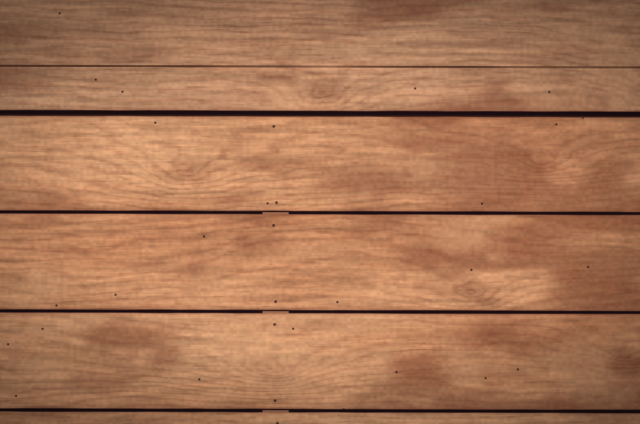
This texture is drawn by a WebGL 2 fragment shader. Its source:

```glsl
#version 300 es
precision highp float;
// Weathered horizontal wooden planks with dark gaps, knots, stains and nail holes.
uniform vec2 u_resolution;
out vec4 fragColor;

// Layout, in units of the canvas height
const float FIRST_GAP = 0.0314;
const float PITCH = 0.2335;
const float LAST_GAP = 3.0;
const float GAP_HALF = 0.0036;
const float WIDE_GAP_HALF = 0.0064;
const float TILT = 0.0026;
const float SEAM_Y = 0.843;
const float NAIL_X = 0.65;
const float JOIST_HALF = 0.031;
const float RINGS = 42.0;
const float VIGNETTE = 0.42;

const vec3 PALE = vec3(0.87, 0.65, 0.48);
const vec3 TAN = vec3(0.77, 0.52, 0.365);
const vec3 RUSSET = vec3(0.47, 0.26, 0.18);
const vec3 DUSTY = vec3(0.74, 0.56, 0.44);
const vec3 JOIST = vec3(0.62, 0.42, 0.32);
const vec3 GAP = vec3(0.10, 0.05, 0.065);

float hash(vec2 p) {
  vec3 a = fract(vec3(p.xyx) * 0.1031);
  a += dot(a, a.yzx + 33.33);
  return fract((a.x + a.y) * a.z);
}

float noise(vec2 p) {
  vec2 i = floor(p), f = fract(p);
  f = f * f * (3.0 - 2.0 * f);
  return mix(mix(hash(i), hash(i + vec2(1, 0)), f.x),
             mix(hash(i + vec2(0, 1)), hash(i + vec2(1, 1)), f.x), f.y);
}

float fbm(vec2 p) {
  float sum = 0.0, amp = 0.5;
  for (int i = 0; i < 5; i++) {
    sum += amp * noise(p);
    p = p * 2.03 + 17.1;
    amp *= 0.5;
  }
  return sum;
}

// Growth line height, bent into loops around two knots per plank
float growthField(vec2 p, vec2 q, float plank, out float core) {
  float field = p.y * RINGS + (fbm(q * vec2(1.6, 7.0)) - 0.5) * 7.0;
  core = 0.0;
  for (int j = 0; j < 2; j++) {
    float side = float(j);
    float along = 0.5 + 0.25 * sin(2.2 * plank - 0.3) + 0.55 * side;
    float across = 0.3 + 0.12 * cos(3.0 * plank) + 0.12 * side;
    vec2 d = p - vec2(along * 1.506, FIRST_GAP + (plank + across) * PITCH);
    d += 0.012 * (vec2(noise(q * 24.0), noise(q * 24.0 + 9.0)) - 0.5);
    float r = length(d * vec2(10.0, 20.0));
    field += 5.0 * exp(-r);
    core += exp(-r * r * 3.0);
  }
  return field;
}

float disc(vec2 d, float radius, float px) {
  return 1.0 - smoothstep(radius - px, radius + px, length(d));
}

void main() {
  float px = 1.0 / u_resolution.y;
  vec2 p = gl_FragCoord.xy * px;
  vec2 uv = gl_FragCoord.xy / u_resolution;
  p.y += TILT * (p.x - 0.75);

  float row = (p.y - FIRST_GAP) / PITCH;
  float plank = min(floor(row), LAST_GAP);
  float gapId = clamp(round(row), 0.0, LAST_GAP);
  float top = step(LAST_GAP, plank);
  vec2 q = p + vec2(plank * 7.3 + 20.0, plank * 3.7 + 10.0);

  // Wood grain: broad tone, rings, long fibres and short pores
  float core;
  float field = growthField(p, q, plank, core);
  float ring = pow(0.5 + 0.5 * sin(6.2832 * field), 2.5);
  float fibre = fbm(q * vec2(9.0, 110.0));
  float pores = smoothstep(0.62, 0.9, noise(q * vec2(32.0, 170.0)));
  float right = smoothstep(0.7, 1.5, p.x);
  float broad = fbm(q * vec2(2.0, 6.0) + 4.0);
  vec3 wood = mix(PALE, TAN, clamp(broad * 1.5 - 0.25 + 0.25 * right, 0.0, 1.0));
  wood = mix(wood, DUSTY, 0.55 * top);
  wood = mix(wood, RUSSET, ring * (0.08 + 0.22 * broad) + 0.14 * pores + 0.3 * core);
  wood *= 0.84 + 0.33 * fibre;

  // Wear: russet stains towards the right, pale scuffs, fine mottling
  float stain = smoothstep(0.52, 0.76, fbm(q * vec2(3.2, 9.0) + 51.0) + 0.12 * right);
  wood = mix(wood, RUSSET, stain * (0.2 + 0.6 * fibre));
  float scuff = smoothstep(0.56, 0.74, fbm(q * vec2(5.0, 7.0) + 31.0));
  wood = mix(wood, PALE, 0.45 * scuff);
  wood *= 0.95 + 0.1 * noise(q * 130.0);

  // Scattered pits, and nail holes in line with the joist
  vec2 cell = floor(p * 12.0);
  vec2 pit = 0.2 + 0.6 * vec2(hash(cell + 3.0), hash(cell + 8.0));
  float pits = step(0.88, hash(cell + 40.0)) * disc(p - (cell + pit) / 12.0, 0.0024, px);
  float nailV = row - plank < 0.5 ? 0.1 : 0.87;
  vec2 nail = vec2(NAIL_X + 0.01 * (hash(vec2(plank + 5.0, nailV)) - 0.5),
                   FIRST_GAP + (plank + nailV) * PITCH);
  pits = max(pits, (1.0 - top) * disc(p - nail, 0.003, px));
  wood = mix(wood, GAP, 0.7 * pits);

  // Hairline seam in the top plank
  float seam = 1.0 - smoothstep(0.0006, 0.0006 + 1.5 * px, abs(p.y - SEAM_Y));
  wood = mix(wood, RUSSET * 0.6, seam * (0.4 + 0.4 * noise(vec2(p.x * 9.0, 2.0))));

  // Gaps with rough edges, a soft brown rim and the joist showing through
  float offset = p.y - FIRST_GAP - gapId * PITCH;
  float wide = step(LAST_GAP, gapId);
  float halfGap = mix(GAP_HALF, WIDE_GAP_HALF, wide);
  halfGap += 0.0016 * (fbm(vec2(p.x * 14.0, gapId * 5.0)) - 0.5);
  float edge = abs(offset) - halfGap;
  wood = mix(wood, RUSSET, 0.55 * exp(-max(edge, 0.0) / 0.0035));
  float joist = 1.0 - smoothstep(JOIST_HALF - px, JOIST_HALF + px, abs(p.x - NAIL_X));
  vec3 gapColor = mix(GAP, JOIST, joist * (1.0 - wide) * smoothstep(0.003, -0.001, offset));
  gapColor = mix(gapColor, RUSSET * 0.6, 0.5 * wide * smoothstep(0.0, -0.006, offset));
  vec3 color = mix(gapColor, wood, smoothstep(-px, px, edge));

  // Darkened corners
  float corner = length((uv - 0.5) * vec2(1.5, 1.75));
  color *= 1.0 - VIGNETTE * smoothstep(0.45, 1.25, corner);
  fragColor = vec4(clamp(color, 0.0, 1.0), 1.0);
}
```
